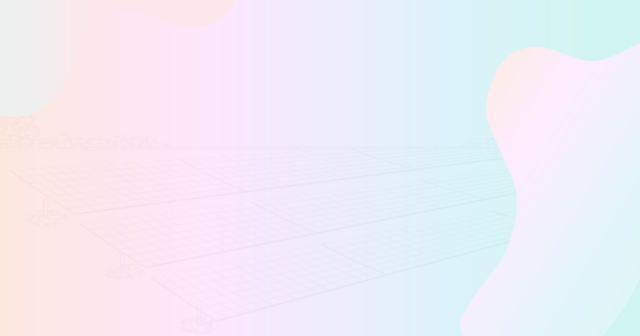
Write a Shadertoy shader that draws this background.

```glsl
// Pastel gradient with smooth corner blobs and a faint line sketch of solar panel rows.

const vec2 CANVAS = vec2(768.0, 402.0);   // design units, origin at lower left

// Shared pastel ramp and where its colours sit
const vec3 PALETTE[5] = vec3[5](
    vec3(0.988, 0.910, 0.872),   // peach
    vec3(0.992, 0.905, 0.990),   // pink
    vec3(0.922, 0.932, 0.992),   // lavender
    vec3(0.862, 0.952, 0.980),   // pale cyan
    vec3(0.818, 0.962, 0.945));  // mint
const float BACK_STOPS[5] = float[5](0.0, 250.0, 425.0, 545.0, 715.0);
const float BLOB_STOPS[5] = float[5](535.0, 625.0, 705.0, 765.0, 900.0);
const vec2 BLOB_AXIS = vec2(0.85, -0.52);
const float BLOB_WHITENING = 0.2;
const vec3 MIST = vec3(0.935, 0.941, 0.938);
const vec3 BLUSH = vec3(0.990, 0.905, 0.928);

// Sketch settings
const float INK = 0.024;
const float HORIZON = 226.0;
const float PANEL_LENGTH = 205.0;
const float BAR_SPACING = 13.6;
const float RAILS = 7.0;
const float ROW_SKEW = 80.0;

// Closed outlines, joined by a smooth spline
const int KNOTS = 16;
const int STEPS = 6;
const vec2 LEFT_BLOB[KNOTS] = vec2[KNOTS](
    vec2(-40, 277), vec2(20, 263), vec2(60, 278), vec2(85, 315),
    vec2(99, 356), vec2(120, 380), vec2(150, 390), vec2(180, 383),
    vec2(210, 372), vec2(237, 369), vec2(265, 379), vec2(283, 402),
    vec2(285, 442), vec2(150, 462), vec2(0, 462), vec2(-60, 362));
const vec2 RIGHT_BLOB[KNOTS] = vec2[KNOTS](
    vec2(600, -48), vec2(690, -33), vec2(722, -2), vec2(768, 69),
    vec2(815, 202), vec2(790, 362), vec2(768, 351), vec2(712, 329),
    vec2(645, 346), vec2(603, 328), vec2(583, 272), vec2(600, 222),
    vec2(620, 167), vec2(607, 102), vec2(564, 40), vec2(554, 4));

vec3 ramp(float t, float stops[5]) {
    vec3 colour = PALETTE[0];
    for (int i = 1; i < 5; i++)
        colour = mix(colour, PALETTE[i], clamp((t - stops[i-1]) / (stops[i] - stops[i-1]), 0.0, 1.0));
    return colour;
}

vec2 spline(vec2 a, vec2 b, vec2 c, vec2 d, float t) {
    return b + 0.5 * t * (c - a + t * (2.0*a - 5.0*b + 4.0*c - d + t * (3.0*(b - c) + d - a)));
}

// Signed distance to a closed spline, negative inside
float blobDistance(vec2 p, vec2 knots[KNOTS]) {
    float nearest = 1e6, side = 1.0;
    vec2 a = knots[0];
    for (int i = 0; i < KNOTS; i++)
        for (int j = 1; j <= STEPS; j++) {
            vec2 b = spline(knots[(i + KNOTS - 1) % KNOTS], knots[i], knots[(i + 1) % KNOTS],
                            knots[(i + 2) % KNOTS], float(j) / float(STEPS));
            vec2 edge = b - a, w = p - a;
            nearest = min(nearest, length(w - edge * clamp(dot(w, edge) / dot(edge, edge), 0.0, 1.0)));
            if ((a.y > p.y) != (b.y > p.y) && w.x < edge.x * w.y / edge.y) side = -side;
            a = b;
        }
    return side * nearest;
}

vec2 hashGradient(vec2 cell) {
    float angle = 6.2832 * fract(sin(dot(cell, vec2(127.1, 311.7))) * 43758.5);
    return vec2(cos(angle), sin(angle));
}

float gradientNoise(vec2 p) {
    vec2 i = floor(p), f = p - i, u = f * f * (3.0 - 2.0 * f), e = vec2(1, 0);
    return mix(mix(dot(hashGradient(i), f), dot(hashGradient(i + e), f - e), u.x),
               mix(dot(hashGradient(i + e.yx), f - e.yx), dot(hashGradient(i + 1.0), f - 1.0), u.x), u.y);
}

float stroke(float d, float width, float px) {
    return 1.0 - smoothstep(width - 0.5 * px, width + px, abs(d));
}

// Distance to the nearest multiple of a spacing
float repeatDistance(float x, float spacing) {
    return abs(fract(x / spacing + 0.5) - 0.5) * spacing;
}

float sketch(vec2 p, float px) {
    float scribble = stroke(gradientNoise(p * vec2(0.13, 0.2)) * 5.0, 0.4, px);
    float ink = 0.6 * stroke(p.y - HORIZON, 0.4, px) * smoothstep(5.0, 70.0, p.x);
    ink = max(ink, 0.4 * stroke(p.y - HORIZON + 5.0 - 0.007 * p.x, 0.3, px) * step(10.0, p.x));

    // Trees and bushes on the horizon
    float crown = 36.0 * smoothstep(55.0, 25.0, p.x) + 13.0 * smoothstep(225.0, 170.0, p.x)
                + 12.0 * smoothstep(535.0, 570.0, p.x) + 10.0 * gradientNoise(vec2(p.x * 0.06, 2.0));
    ink = max(ink, 0.7 * scribble * step(HORIZON - 2.0, p.y) * smoothstep(2.0, -2.0, p.y - HORIZON - crown));

    // Panel rows: rails run along each row, bars cross it on a slant
    for (int i = 0; i < 3; i++) {
        float row = float(i), startX = 10.0 + 85.0 * row, startY = 199.0 - 64.0 * row;
        float top = startY + (0.062 + 0.065 * row) * (p.x - startX);
        float bottom = startY - 53.0 + (0.13 + 0.07 * row) * (p.x - startX - ROW_SKEW);
        float depth = max(top - bottom, 1.0), v = (top - p.y) / depth;
        float u = p.x - startX - ROW_SKEW * v;
        float inside = step(0.0, v) * step(v, 1.0) * step(-1.0, u) * step(p.y, HORIZON);
        float rails = 0.55 * stroke(repeatDistance(v, 1.0 / RAILS) * depth, 0.4, px);
        float bars = 0.5 * stroke(repeatDistance(u, BAR_SPACING) * 0.55, 0.35, px);
        float seams = 0.8 * stroke(repeatDistance(u, PANEL_LENGTH) * 0.55, 0.6, px);
        bars *= 1.0 - 0.6 * smoothstep(250.0, 500.0, u);
        ink = max(ink, inside * max(max(rails, bars), seams));
        ink = max(ink, stroke(p.y - bottom, 0.9, px) * step(0.0, u));

        // Support post with a tuft of grass
        vec2 q = p - vec2(startX + 45.0 + 7.0 * row, startY - 46.0);
        ink = max(ink, 0.8 * stroke(abs(q.x) - 2.0, 0.5, px) * step(abs(q.y), 12.0));
        ink = max(ink, 0.7 * scribble * smoothstep(1.1, 0.8, length((q + vec2(0, 12)) / vec2(27, 11))));
    }
    return ink;
}

void mainImage(out vec4 fragColor, in vec2 fragCoord) {
    vec2 p = fragCoord / iResolution.xy * CANVAS;
    float px = CANVAS.y / iResolution.y;

    vec3 colour = ramp(p.x, BACK_STOPS) - INK * sketch(p, px);

    // Corner blobs
    vec3 leftFill = mix(MIST, BLUSH, smoothstep(15.0, 125.0, p.x));
    colour = mix(colour, leftFill, smoothstep(px, -px, blobDistance(p, LEFT_BLOB)));
    float along = dot(p - vec2(0, CANVAS.y), BLOB_AXIS);
    vec3 rightFill = mix(ramp(along, BLOB_STOPS), vec3(1), BLOB_WHITENING);
    colour = mix(colour, rightFill, smoothstep(px, -px, blobDistance(p, RIGHT_BLOB)));

    fragColor = vec4(colour, 1.0);
}
```
